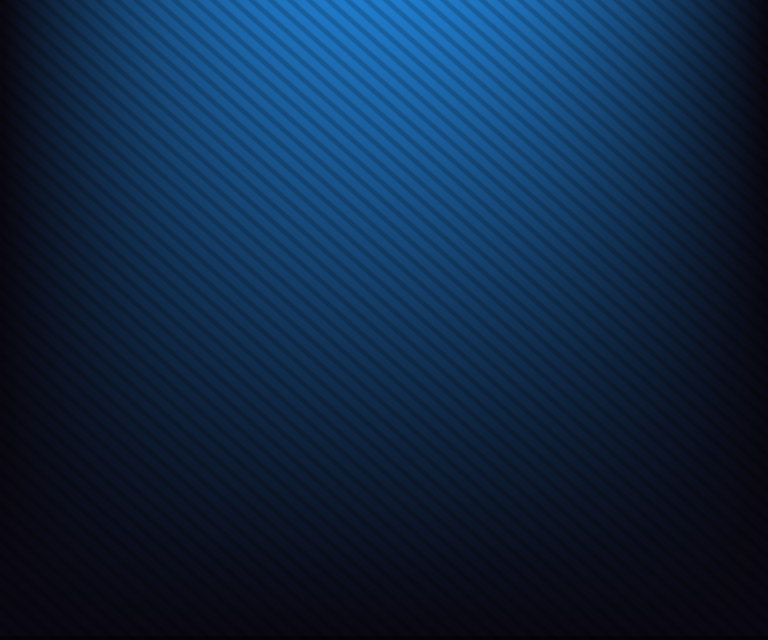
A WebGL 2 fragment shader for this background:

```glsl
#version 300 es
precision highp float;

uniform vec2 u_resolution;
out vec4 fragColor;

const vec3 NIGHT = vec3(0.035, 0.030, 0.070);
const vec3 AZURE = vec3(0.125, 0.490, 0.805);
const float STRIPES_PER_WIDTH = 40.0;
const float STRIPE_SLOPE = 0.88;
const float STRIPE_PHASE = 0.09;

// Light falling from the top centre towards the sides and the floor
float glow(vec2 uv) {
    float side = abs(2.0 * uv.x - 1.0);
    float across = max(1.0 - 1.02 * side * side, 0.0);
    return across * pow(uv.y, 1.25);
}

// Soft-edged diagonal bands: 1 on a band, 0 between bands
float stripes(vec2 fromTop, float pixel) {
    float position = (fromTop.x - fromTop.y / STRIPE_SLOPE) * STRIPES_PER_WIDTH;
    float offset = abs(fract(position - STRIPE_PHASE + 0.5) - 0.5);
    float blur = 0.06 + pixel * STRIPES_PER_WIDTH;
    return 1.0 - smoothstep(0.19 - blur, 0.19 + blur, offset);
}

// Fine dither to keep the dark gradient free of banding
float hash(vec2 p) {
    return fract(sin(dot(p, vec2(12.99, 78.23))) * 43758.5);
}

void main() {
    vec2 uv = gl_FragCoord.xy / u_resolution;
    float pixel = 1.0 / u_resolution.x;
    vec2 fromTop = vec2(gl_FragCoord.x, u_resolution.y - gl_FragCoord.y) * pixel;

    vec3 color = mix(NIGHT, AZURE, glow(uv));
    color *= 1.0 - 0.20 * stripes(fromTop, pixel);

    // Thin dark rim along the floor
    float rim = 1.0 - smoothstep(0.004, 0.008, uv.y);
    color *= 1.0 - 0.5 * rim;

    color += (hash(gl_FragCoord.xy) - 0.5) / 255.0;
    fragColor = vec4(color, 1.0);
}
```
